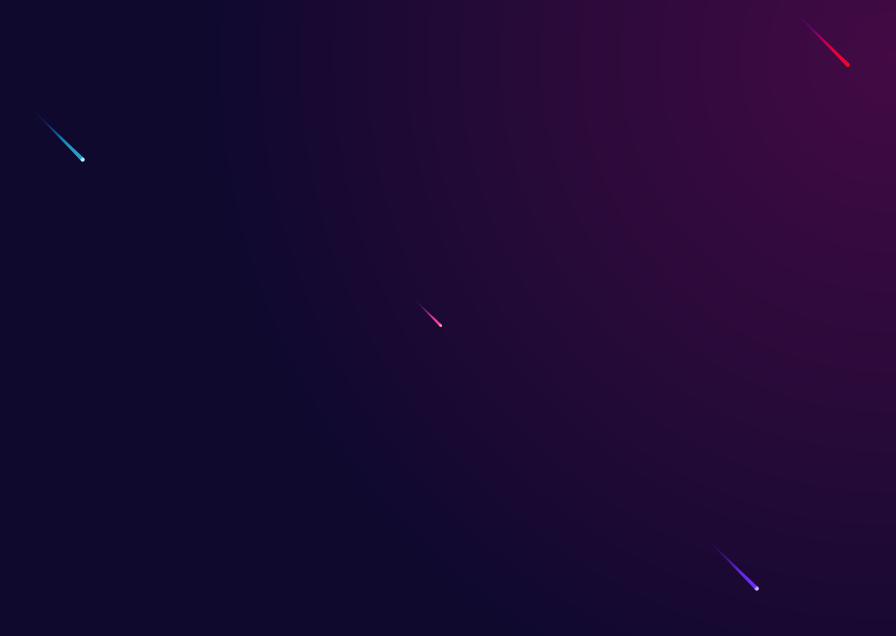
Reproduce this background procedurally as a WebGL 1 fragment shader.

```glsl
precision highp float;

// Night backdrop: a plum radial glow near the upper right fades linearly into
// deep navy, crossed by four tapered meteors falling down to the right.
// Each meteor is a distance-based wedge with a colour ramp and a bright tip.

uniform vec2 u_resolution;

#define NAVY vec3(0.060, 0.036, 0.182)
#define PLUM vec3(0.263, 0.040, 0.268)
#define GLOW_CENTER vec2(1.4066, 0.908)
#define GLOW_RADIUS 1.085
#define FALL_DIRECTION vec2(0.70711, -0.70711)
#define TIP_SIZE 0.0045

// Blends one meteor over the sky; lengths are in canvas heights.
vec3 addMeteor(vec3 sky, vec2 p, vec2 head, float size, float radius,
               vec3 tail, vec3 body, vec3 tip) {
  float pixel = 1.0 / u_resolution.y;
  vec2 q = p - head;
  float along = dot(q, FALL_DIRECTION);
  float across = abs(q.x * FALL_DIRECTION.y - q.y * FALL_DIRECTION.x);
  float t = clamp(1.0 + along / size, 0.0, 1.0);

  // Tapered trail closed by a round cap at the head.
  float halfWidth = radius * t;
  float dist = along > 0.0 ? length(q) : across;
  float coverage = clamp(0.5 + (halfWidth - dist) / pixel, 0.0, 1.0);
  coverage = min(coverage, 2.0 * halfWidth / pixel);

  // Ramp from faint tail to saturated body, then the bright tip.
  vec3 color = mix(tail, body, smoothstep(0.1, 0.95, t));
  color = mix(color, tip, smoothstep(-TIP_SIZE, 0.0, along));
  float opacity = smoothstep(0.0, 0.8, t);
  return mix(sky, color, coverage * opacity);
}

void main() {
  vec2 p = gl_FragCoord.xy / u_resolution.y;

  // Radial glow
  float glow = clamp(1.0 - distance(p, GLOW_CENTER) / GLOW_RADIUS, 0.0, 1.0);
  vec3 color = mix(NAVY, PLUM, glow);

  // Cyan, red, pink and violet meteors
  color = addMeteor(color, p, vec2(0.130, 0.749), 0.126, 0.0031,
                    vec3(0.07, 0.20, 0.60), vec3(0.14, 0.64, 0.78),
                    vec3(0.70, 0.97, 0.94));
  color = addMeteor(color, p, vec2(1.333, 0.898), 0.150, 0.0031,
                    vec3(0.22, 0.00, 0.75), vec3(0.96, 0.00, 0.18),
                    vec3(1.00, 0.03, 0.08));
  color = addMeteor(color, p, vec2(0.693, 0.488), 0.067, 0.0021,
                    vec3(0.48, 0.10, 0.55), vec3(0.90, 0.28, 0.62),
                    vec3(1.00, 0.60, 0.62));
  color = addMeteor(color, p, vec2(1.190, 0.0745), 0.129, 0.0031,
                    vec3(0.25, 0.02, 0.62), vec3(0.42, 0.18, 0.95),
                    vec3(0.82, 0.72, 1.00));

  gl_FragColor = vec4(color, 1.0);
}
```
